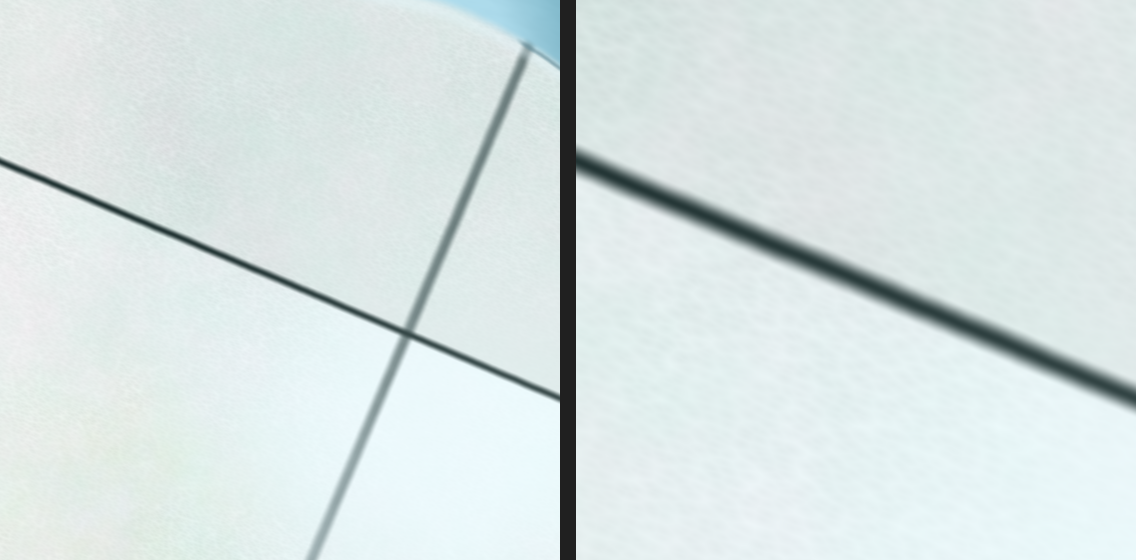
Left: the whole. Right: its middle third, enlarged.
Reproduce this texture procedurally as a three.js fragment shader.

```glsl
varying vec2 vUv;

// Layered, warped sines, roughly -1 to 1
float mottle(vec2 p) {
  float sum = 0.0, amp = 0.5;
  for (int i = 0; i < 5; i++) {
    p = mat2(0.8, 0.6, -0.6, 0.8) * p * 1.9 + 1.7;
    sum += amp * sin(p.x + 1.3 * sin(p.y)) * sin(p.y + 1.1 * sin(p.x * 0.8));
    amp *= 0.65;
  }
  return sum;
}

vec2 hash2(vec2 p) {
  return fract(sin(vec2(dot(p, vec2(127.1, 311.7)), dot(p, vec2(269.5, 183.3)))) * 43758.5);
}

// Distance to the nearest scattered point
float cellular(vec2 p) {
  vec2 cell = floor(p);
  float nearest = 1.0;
  for (int y = -1; y <= 1; y++) {
    for (int x = -1; x <= 1; x++) {
      vec2 neighbour = cell + vec2(float(x), float(y));
      nearest = min(nearest, length(neighbour + hash2(neighbour) - p));
    }
  }
  return nearest;
}

float band(float d, float inner, float outer) {
  return 1.0 - smoothstep(inner, outer, abs(d));
}

void main() {
  // Tilted tile grid, with one crossing in view
  vec2 fromCrossing = vUv - vec2(0.727, 0.404);
  vec2 q = vec2(dot(fromCrossing, vec2(0.921, -0.390)), dot(fromCrossing, vec2(0.390, 0.921)));
  vec2 joint = mod(q + 0.6, 1.2) - 0.6;
  float upperRow = 1.0 - mod(floor(q.y / 1.2), 2.0);

  // Tile glaze: grey above, warm at the left, bright at the lower right
  vec3 color = mix(vec3(0.893, 0.933, 0.933), vec3(0.868, 0.91, 0.905), upperRow);
  color += vec3(0.025, 0.002, 0.0) * (1.0 - smoothstep(0.0, 0.4, vUv.x));
  float glow = 1.0 - smoothstep(0.1, 0.5, length((vUv - vec2(0.82, 0.22)) * vec2(0.8, 1.0)));
  color = mix(color, vec3(0.93, 0.985, 0.997), glow * mix(0.85, 0.2, upperRow));
  float olive = 1.0 - smoothstep(0.05, 0.38, length(vUv - vec2(0.2, 0.08)));
  color -= vec3(0.02, 0.005, 0.05) * olive * (0.7 + 0.8 * mottle(vUv * 6.0));
  color -= 0.02 * band(length(vUv - vec2(0.4, 0.85)), 0.05, 0.4);

  // Cloudy pastel stains, then crisp flecks gathered in rough patches
  float wear = 1.0 - 0.75 * glow;
  color += 0.014 * wear * mottle(vUv * 3.0 + 2.0);
  color += vec3(0.018, -0.006, 0.004) * wear * mottle(vUv * 8.0 + 9.0);
  float roughness = wear * (0.6 + 0.4 * smoothstep(-0.2, 0.3, mottle(vUv * 5.0 + 4.0)));
  color += 0.022 * roughness * (cellular(q * vec2(55.0, 100.0)) - 0.45);
  color += 0.036 * roughness * (cellular(q * vec2(90.0, 190.0) + 7.0) - 0.45);
  color += vec3(0.01, 0.006, 0.009) * wear * mottle(vUv * 24.0);

  // Wide grey joint with a pale penumbra, paler toward the bottom
  float greyOffset = joint.x + 0.0005 * mottle(q * 25.0);
  vec3 grout = mix(vec3(0.62, 0.69, 0.70), vec3(0.45, 0.52, 0.52), smoothstep(0.0, 0.6, vUv.y));
  grout -= 0.04 * smoothstep(-0.004, 0.008, greyOffset) - 0.02 * mottle(q * 20.0);
  color = mix(color, grout, band(greyOffset, 0.001, 0.0165));

  // Narrow dark joint with a soft falloff
  float darkOffset = joint.y + 0.0005 * mottle(q * 18.0);
  vec3 darkGrout = mix(vec3(0.13, 0.2, 0.2), vec3(0.24, 0.31, 0.31), smoothstep(0.2, 1.0, vUv.x));
  color = mix(color, darkGrout, band(darkOffset, 0.0, 0.0112));

  // Curved blue rim in the upper right corner
  float t = vUv.x - 0.73;
  float depth = vUv.y - (1.0 - 0.22 * t - 0.96 * t * max(t, 0.0));
  depth += 0.002 * mottle(vUv * 14.0);
  color = mix(color, vec3(0.9, 0.97, 0.99), 0.4 * band(depth + 0.006, 0.0, 0.022));
  vec3 blue = mix(vec3(0.68, 0.86, 0.925), vec3(0.49, 0.71, 0.78),
    smoothstep(0.88, 1.08, vUv.x + 0.4 * depth));
  blue += 0.025 * mottle(q * vec2(5.0, 12.0));
  color = mix(color, blue, smoothstep(-0.004, 0.025, depth));
  float rimShadow = band(depth - 0.007, 0.0, 0.008) * smoothstep(0.92, 0.94, vUv.x);
  color = mix(color, vec3(0.4, 0.55, 0.6), 0.6 * rimShadow);

  gl_FragColor = vec4(clamp(color, 0.0, 1.0), 1.0);
}
```
